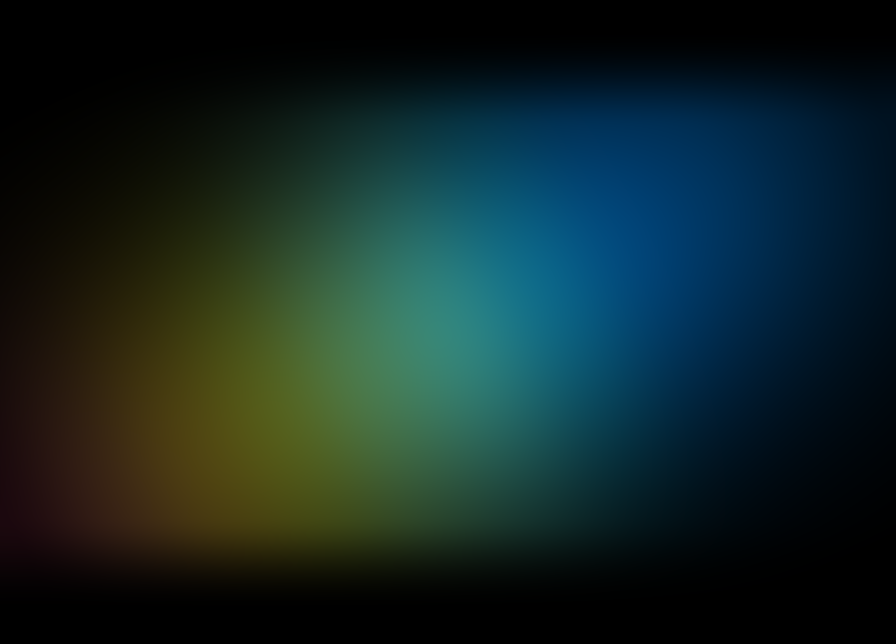
Write a Shadertoy shader that draws this background.

```glsl
#define BAND_SLANT 0.36
#define BAND_START -0.10
#define BAND_STEP 0.12
#define BAND_SOFTNESS 1.65
#define RIDGE_BASE 0.20
#define RIDGE_RISE 0.58
#define GLOW_RADIUS 0.30
#define GLOW_FLOOR 0.035
#define BOTTOM_FADE vec2(0.05, 0.20)
#define TOP_FADE vec2(0.80, 0.955)

const int STOPS = 11;

// Spectrum from dark plum through olive and teal to deep blue
const vec3 spectrum[STOPS] = vec3[STOPS](
    vec3(0.09, 0.015, 0.05),
    vec3(0.22, 0.13, 0.09),
    vec3(0.32, 0.26, 0.06),
    vec3(0.34, 0.38, 0.09),
    vec3(0.29, 0.49, 0.32),
    vec3(0.21, 0.55, 0.51),
    vec3(0.04, 0.42, 0.55),
    vec3(0.00, 0.27, 0.49),
    vec3(0.00, 0.21, 0.38),
    vec3(0.00, 0.14, 0.25),
    vec3(0.00, 0.06, 0.11)
);

// Gaussian blend of neighbouring stops, free of visible creases
vec3 spectrumAt(float band) {
    float place = clamp((band - BAND_START) / BAND_STEP, 0.0, float(STOPS - 1));
    vec3 colorSum = vec3(0.0);
    float weightSum = 0.0;
    for (int i = 0; i < STOPS; i++) {
        float offset = place - float(i);
        float weight = exp(-BAND_SOFTNESS * offset * offset);
        colorSum += weight * spectrum[i];
        weightSum += weight;
    }
    return colorSum / weightSum;
}

// Soft light along a ridge that climbs with the bands
float ridgeGlow(float band, float height) {
    float offset = (height - RIDGE_BASE - RIDGE_RISE * band) / GLOW_RADIUS;
    float glow = exp(-offset * offset);
    return max(glow - GLOW_FLOOR, 0.0) / (1.0 - GLOW_FLOOR);
}

// Dark margins at the bottom and top
float marginFade(float height) {
    float bottom = smoothstep(BOTTOM_FADE.x, BOTTOM_FADE.y, height);
    float top = 1.0 - smoothstep(TOP_FADE.x, TOP_FADE.y, height);
    return bottom * top;
}

void mainImage(out vec4 fragColor, in vec2 fragCoord) {
    vec2 uv = fragCoord / iResolution.xy;
    float band = uv.x + BAND_SLANT * (uv.y - 0.5);
    vec3 color = spectrumAt(band) * ridgeGlow(band, uv.y) * marginFade(uv.y);
    fragColor = vec4(color, 1.0);
}
```
